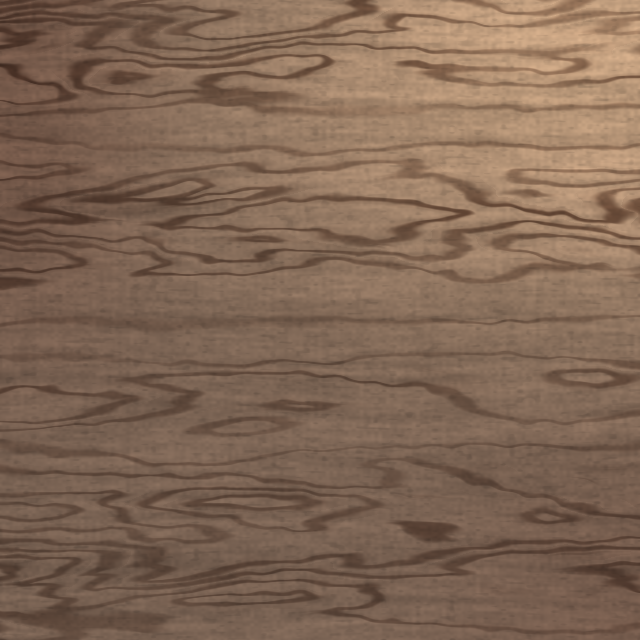
Reproduce this texture procedurally as a three.js fragment shader.

```glsl
varying vec2 vUv;

const vec2 FIGURE_SCALE = vec2(6.6, 38.0);
const vec3 SHADED_WOOD = vec3(0.458, 0.372, 0.314);
const vec3 LIT_WOOD = vec3(0.745, 0.61, 0.485);
const vec3 GRAIN_TINT = vec3(0.59, 0.52, 0.485);
const vec3 RED_SHADE = vec3(0.92, 0.86, 0.85);

float hash(vec2 cell) {
  vec3 q = fract(vec3(cell.xyx) * 0.1031);
  q += dot(q, q.yzx + 33.33);
  return fract((q.x + q.y) * q.z);
}

float valueNoise(vec2 p) {
  vec2 cell = floor(p);
  vec2 f = fract(p);
  f = f * f * (3.0 - 2.0 * f);
  float low = mix(hash(cell), hash(cell + vec2(1.0, 0.0)), f.x);
  float high = mix(hash(cell + vec2(0.0, 1.0)), hash(cell + 1.0), f.x);
  return mix(low, high, f.y);
}

// Warped sines, turned and shrunk at every layer
float layeredSines(vec2 p, float gain) {
  float sum = 0.0;
  float amp = 0.55;
  for (int i = 0; i < 4; i++) {
    float layer = float(i);
    p += 0.55 * sin(p.yx * 0.8 + vec2(1.7, 0.4) + layer * 2.1);
    sum += amp * (sin(p.x + 1.7 * layer) * cos(p.y) + 0.5 * sin(p.y + 0.6 * p.x));
    p = mat2(0.8, 0.6, -0.6, 0.8) * p * 1.7;
    amp *= gain;
  }
  return sum;
}

float band(float y, float center, float halfWidth) {
  return 1.0 - smoothstep(0.55, 1.25, abs(y - center) / halfWidth);
}

// Strips of arched figure, with straight grain between them
float figureZone(vec2 uv) {
  float y = uv.y + 0.012 * sin(uv.x * 5.0 + 1.0);
  float zone = band(y, 0.95, 0.10) + band(y, 0.66, 0.10);
  zone += 0.8 * band(y, 0.38, 0.055) + band(y, 0.15, 0.14);
  return min(zone, 1.0);
}

// Height of the growth rings; whole steps are the ring lines
float ringHeight(vec2 p) {
  vec2 uv = p / FIGURE_SCALE;
  float swing = mix(0.35, 2.4, figureZone(uv));
  return swing * layeredSines(p + vec2(2.3, 5.1), 0.42) + 15.0 * uv.y;
}

// Dark ring line, crisp on one side and fading on the other
float ringLine(vec2 p, float width) {
  float e = 0.03;
  float height = ringHeight(p);
  vec2 slope = vec2(ringHeight(p + vec2(e, 0.0)), ringHeight(p + vec2(0.0, e))) - height;
  float offset = fract(height) - 0.5;
  float dist = offset / max(length(slope) / e, 0.7);
  float core = 1.0 - smoothstep(0.3 * width, 1.4 * width, abs(dist));
  float reach = dist > 0.0 ? 4.0 * width : 1.8 * width;
  float halo = 1.0 - smoothstep(0.0, reach, abs(dist));
  return 0.75 * core + 0.25 * halo;
}

// Warm light from the upper right
vec3 woodTone(vec2 uv) {
  vec2 away = (uv - vec2(0.95, 0.92)) / vec2(0.60, 0.40);
  vec3 tone = mix(SHADED_WOOD, LIT_WOOD, exp(-dot(away, away)));
  float redEdge = (1.0 - smoothstep(0.0, 0.35, uv.x)) * smoothstep(0.2, 0.8, uv.y);
  float lowCorner = smoothstep(0.5, 1.0, uv.x) * (1.0 - smoothstep(0.05, 0.45, uv.y));
  return tone * mix(vec3(1.0), RED_SHADE, max(redEdge, 0.6 * lowCorner));
}

// Long streaks, short pores and a faint woven surface
float fineGrain(vec2 uv) {
  float y = uv.y + 0.006 * sin(uv.x * 7.0 + uv.y * 9.0);
  float streaks = valueNoise(vec2(uv.x * 4.0, y * 85.0)) - 0.5;
  float fibres = valueNoise(vec2(uv.x * 24.0, y * 180.0) + 17.0) - 0.5;
  float weave = valueNoise(uv * vec2(170.0, 210.0) + 41.0) - 0.5;
  float threads = valueNoise(vec2(uv.x * 150.0, uv.y * 24.0) + 73.0) - 0.5;
  float pores = smoothstep(0.66, 0.95, valueNoise(vec2(uv.x * 75.0, y * 200.0) + 97.0));
  return 0.12 * streaks + 0.11 * fibres + 0.09 * weave + 0.05 * threads - 0.08 * pores;
}

void main() {
  vec2 uv = vUv;
  float zone = figureZone(uv);
  vec2 wobble = vec2(0.10, 0.26) * (valueNoise(uv * vec2(34.0, 80.0)) - 0.5);
  float swell = valueNoise(uv * vec2(9.0, 30.0) + 11.0);
  float width = mix(0.05, 0.19, swell);
  float line = ringLine(uv * FIGURE_SCALE + wobble, width);

  // Lines weaken in straight grain and toward the bottom
  float fade = mix(0.5, 1.1, valueNoise(uv * vec2(5.0, 18.0) + 5.0));
  float strength = fade * mix(0.55, 1.0, zone) * mix(0.8, 1.0, smoothstep(0.1, 0.7, uv.y));

  float broad = layeredSines(uv * vec2(2.0, 19.0) + 8.0, 0.5);
  vec3 color = woodTone(uv) * (1.04 + 0.06 * broad + fineGrain(uv));
  color *= mix(vec3(1.0), GRAIN_TINT, line * strength);
  gl_FragColor = vec4(color, 1.0);
}
```
